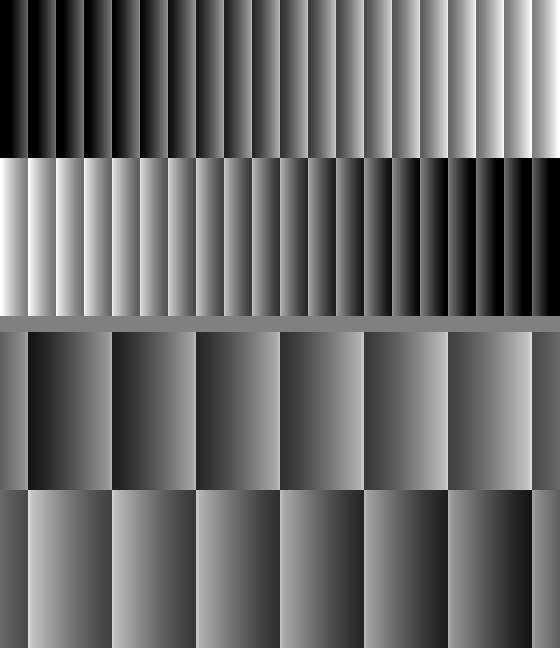
Top: the whole. Bottom: its middle third, enlarged.
Write a WebGL 2 fragment shader that draws this pattern.

```glsl
#version 300 es
precision highp float;
// Two rows of vertical grey gradient strips, the lower row mirrored left to right.

uniform vec2 u_resolution;
out vec4 fragColor;

const float STRIPS = 20.0;      // strips across the canvas
const float DARKEST = -0.16;    // start of the first strip, clipped to black
const float ROW_RISE = 0.65;    // brightening from first to last strip
const float STRIP_RISE = 0.55;  // brightening within one strip
const float STRIP_CURVE = 1.3;  // keeps the dark side of a strip broad
const float RIM_WIDTH = 0.03;   // bright rim, as a fraction of a strip
const float RIM_GLOW = 0.05;
const int SAMPLES = 4;          // samples per pixel along each axis

// Grey level of a row of strips at x in 0..1
float stripRow(float x, float count) {
  float cell = x * count;
  float index = clamp(floor(cell), 0.0, count - 1.0);
  float along = clamp(cell - index, 0.0, 1.0);
  float level = DARKEST + ROW_RISE * index / (count - 1.0);
  level += STRIP_RISE * pow(along, STRIP_CURVE);
  level += RIM_GLOW * step(1.0 - RIM_WIDTH, along);
  return clamp(level, 0.0, 1.0);
}

// Upper row runs dark to light, lower row light to dark
float pattern(vec2 uv) {
  float x = uv.y < 0.5 ? 1.0 - uv.x : uv.x;
  return stripRow(x, STRIPS);
}

void main() {
  // Average a grid of samples to smooth the strip and row edges
  float grey = 0.0;
  for (int j = 0; j < SAMPLES; j++) {
    for (int i = 0; i < SAMPLES; i++) {
      vec2 offset = (vec2(i, j) + 0.5) / float(SAMPLES) - 0.5;
      grey += pattern((gl_FragCoord.xy + offset) / u_resolution);
    }
  }
  grey /= float(SAMPLES * SAMPLES);
  fragColor = vec4(vec3(grey), 1.0);
}
```
